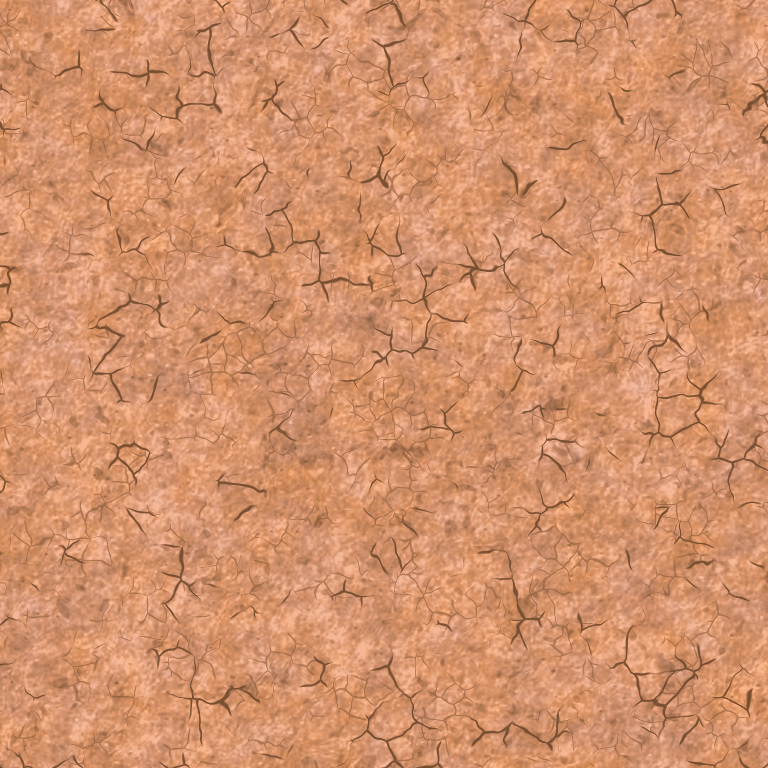
Give the GLSL for this texture, as a Shadertoy shader.

```glsl
// Dry terracotta clay soil with crumbly mottling, short hairline cracks and grit.

const vec3 CRACK_BROWN = vec3(0.44, 0.29, 0.18);
const vec3 CLAY = vec3(0.85, 0.58, 0.42);
const vec3 DUST_TINT = vec3(0.0, 0.19, 0.31);
const vec3 ORANGE_SHIFT = vec3(0.05, -0.03, -0.17);

float hash(vec2 p) {
    return fract(sin(dot(p, vec2(127.1, 311.7))) * 43758.5453);
}

vec2 hash2(vec2 p) {
    return vec2(hash(p), hash(p + vec2(37.3, 91.7)));
}

float noise(vec2 p) {
    vec2 i = floor(p), f = fract(p);
    f = f * f * (3.0 - 2.0 * f);
    float low = mix(hash(i), hash(i + vec2(1, 0)), f.x);
    float high = mix(hash(i + vec2(0, 1)), hash(i + vec2(1, 1)), f.x);
    return mix(low, high, f.y);
}

// Normalised sum of rotated noise octaves.
float fbm(vec2 p, int octaves, float gain) {
    float sum = 0.0, total = 0.0, weight = 1.0;
    for (int i = 0; i < octaves; i++) {
        sum += weight * noise(p);
        total += weight;
        weight *= gain;
        p = mat2(1.6, 1.2, -1.2, 1.6) * p + 17.3;
    }
    return sum / total;
}

vec2 warp(vec2 p, float scale, float amount) {
    vec2 q = p * scale;
    return p + amount * (vec2(noise(q), noise(q + 43.7)) - 0.5);
}

// Voronoi plates: x = distance to the border, y = random value of the plate.
vec2 plates(vec2 p, float scale) {
    p *= scale;
    vec2 cell = floor(p), f = fract(p);
    vec2 nearest = vec2(0.0), nearestCell = vec2(0.0);
    float best = 8.0;
    for (int y = -1; y <= 1; y++)
    for (int x = -1; x <= 1; x++) {
        vec2 g = vec2(x, y);
        vec2 r = g + hash2(cell + g) - f;
        if (dot(r, r) < best) {
            best = dot(r, r);
            nearest = r;
            nearestCell = g;
        }
    }
    float border = 8.0;
    for (int y = -2; y <= 2; y++)
    for (int x = -2; x <= 2; x++) {
        vec2 g = nearestCell + vec2(x, y);
        vec2 r = g + hash2(cell + g) - f;
        vec2 d = r - nearest;
        if (dot(d, d) > 0.0001)
            border = min(border, dot(0.5 * (r + nearest), normalize(d)));
    }
    return vec2(border / scale, hash(cell + nearestCell + 5.1));
}

// Line along plate borders that thins out where presence falls to zero.
float crackLine(float border, float halfWidth, float presence, float soft) {
    float w = halfWidth * (0.3 + 0.7 * presence);
    return smoothstep(0.0, 0.5, presence) * (1.0 - smoothstep(w - soft, w + soft, border));
}

// Sparse irregular dots, one candidate per grid cell.
float specks(vec2 p, float scale, float share, float radius, float soft) {
    vec2 cell = floor(p * scale);
    vec2 centre = (cell + 0.25 + 0.5 * hash2(cell)) / scale;
    float r = radius * (0.5 + hash(cell + 7.7));
    float d = length((p - centre) * vec2(0.8, 1.2));
    return step(hash(cell + 3.3), share) * (1.0 - smoothstep(r - soft, r + soft, d));
}

void mainImage(out vec4 fragColor, in vec2 fragCoord) {
    vec2 p = fragCoord / iResolution.y;
    float soft = max(0.0009, 0.5 / iResolution.y);

    // Jagged plates at two sizes.
    vec2 bent = warp(warp(p, 30.0, 0.014), 100.0, 0.0055);
    vec2 large = plates(bent, 21.0);
    vec2 small = plates(bent + 3.7, 38.0);

    // Clay tone: patches, mottling, plate variation and side-lit crumbs.
    vec2 lightStep = vec2(-0.0011, 0.0013);
    float relief = fbm((bent + lightStep) * 55.0, 3, 0.85) - fbm((bent - lightStep) * 55.0, 3, 0.85);
    float tone = 1.015;
    tone += 0.14 * (fbm(p * 10.0, 2, 0.6) - 0.5);
    tone += 0.74 * (fbm(p * 38.0 + 9.0, 4, 0.85) - 0.5);
    tone += 0.07 * (large.y - 0.5) + 0.09 * (small.y - 0.5);
    tone -= 0.85 * relief;
    tone += 0.24 * (noise(p * 270.0) - 0.5);

    // Grit, pits and crumb shadows.
    tone += 0.24 * specks(p, 75.0, 0.08, 0.0018, soft);
    tone -= 0.34 * specks(p + 5.3, 65.0, 0.08, 0.0018, soft);
    tone -= 0.32 * smoothstep(0.68, 0.82, fbm(bent * 60.0 + 31.0, 2, 0.7));

    // Short scattered cracks with soft shaded lips.
    float presence = smoothstep(0.51, 0.76, fbm(p * 22.0 + 21.0, 2, 0.5));
    float finePresence = smoothstep(0.50, 0.76, fbm(p * 30.0 + 57.0, 2, 0.5));
    float crack = crackLine(large.x, 0.0015, presence, soft);
    float fineCrack = crackLine(small.x, 0.0009, finePresence, soft);
    tone -= 0.10 * presence * exp(-large.x / 0.002);
    tone = mix(tone, 0.0, 0.92 * crack);
    tone = mix(tone, 0.25, 0.65 * fineCrack);
    tone = clamp(tone, -0.1, 1.28);

    // Brown to clay to pale dust, drifting between pink and orange.
    vec3 colour = mix(CRACK_BROWN, CLAY, tone) + DUST_TINT * max(tone - 1.0, 0.0);
    float hue = fbm(p * 24.0 + 73.0, 4, 0.75) - 0.5;
    colour += ORANGE_SHIFT * hue * clamp(tone, 0.0, 1.0);
    fragColor = vec4(clamp(colour, 0.0, 1.0), 1.0);
}
```
